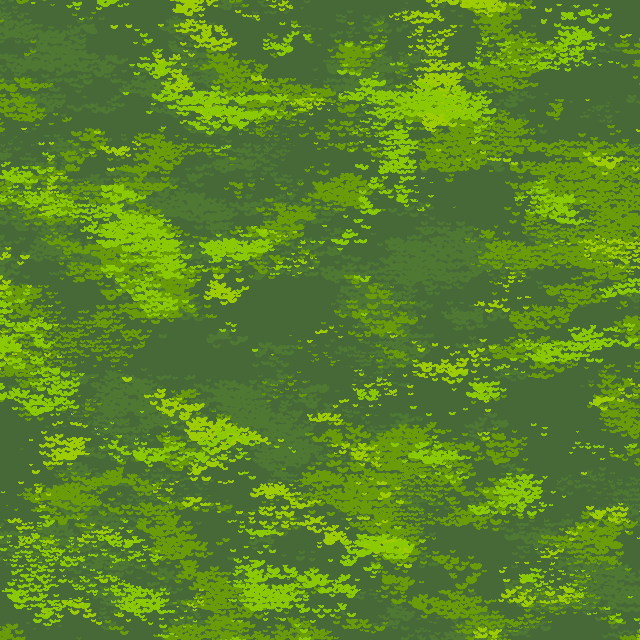
This texture is drawn by a three.js fragment shader. Its source:

```glsl
// Draws leafy camouflage: ragged flat green clumps built from small heart-shaped dabs.
varying vec2 vUv;

const vec3 SHADE_GREEN  = vec3(0.28, 0.41, 0.22);
const vec3 MOSS_GREEN   = vec3(0.31, 0.47, 0.20);
const vec3 OLIVE_GREEN  = vec3(0.41, 0.61, 0.03);
const vec3 YELLOW_GREEN = vec3(0.62, 0.80, 0.01);
const vec3 BRIGHT_GREEN = vec3(0.55, 0.79, 0.02);

// Higher thresholds give sparser layers.
const float MOSS_LEVEL   = 0.565;
const float OLIVE_LEVEL  = 0.572;
const float YELLOW_LEVEL = 0.662;
const float BRIGHT_LEVEL = 0.628;

const vec2 DAB_GRID    = vec2(105.0, 130.0); // dabs across and up
const vec2 CLUMP_FREQ  = vec2(9.0, 13.0);    // broad patches
const vec2 TUFT_FREQ   = vec2(21.0, 31.0);   // ragged outlines
const vec2 STREAK_FREQ = vec2(22.0, 62.0);   // thin horizontal rows
const vec4 FIELD_MIX   = vec4(0.41, 0.21, 0.21, 0.17); // last is loose scatter
const float CLUMP_SHEAR = 0.35;
const float GRAIN_FREQ  = 9.0;               // where dabs shrink to specks
const vec2 LEAF_RADII  = vec2(0.37, 0.35);   // in dab cells
const float LEAF_SPREAD = 0.29;
const float LEAF_SLANT  = 0.55;
const float JITTER      = 0.75;
const float EDGE        = 0.09;
const float CORE_RANGE  = 0.09; // rise above threshold where dabs merge

float hash(vec2 p) {
  return fract(sin(dot(p, vec2(127.1, 311.7))) * 43758.5453);
}

float noise(vec2 p) {
  vec2 cell = floor(p);
  vec2 f = fract(p);
  f = f * f * (3.0 - 2.0 * f);
  float low = mix(hash(cell), hash(cell + vec2(1.0, 0.0)), f.x);
  float high = mix(hash(cell + vec2(0.0, 1.0)), hash(cell + 1.0), f.x);
  return mix(low, high, f.y);
}

// Density of a layer at a dab centre: patches, tufts, rows and scatter.
float density(vec2 p, vec2 id, float seed) {
  vec2 sheared = p + vec2(CLUMP_SHEAR * p.y, 0.0);
  float clump = noise(sheared * CLUMP_FREQ + seed);
  float tuft = noise(sheared * TUFT_FREQ + seed * 1.3);
  float streak = noise(p * STREAK_FREQ + seed * 1.7);
  return dot(vec4(clump, tuft, streak, hash(id + seed)), FIELD_MIX);
}

// Two slanted leaves joined in a small heart; negative inside.
float dabShape(vec2 p) {
  float side = abs(p.x) - LEAF_SPREAD;
  return length(vec2(side, p.y - LEAF_SLANT * side) / LEAF_RADII) - 1.0;
}

// Coverage of one layer of dabs, merging into solid cores where dense.
float foliage(vec2 uv, float seed, float level) {
  vec2 p = uv * DAB_GRID + vec2(hash(vec2(seed, 1.0)), hash(vec2(seed, 2.0)));
  vec2 cell = floor(p);
  float grain = smoothstep(0.15, 0.5, noise(uv * GRAIN_FREQ + seed * 2.3));
  float cover = 0.0;
  for (int y = -1; y <= 1; y++) {
    for (int x = -1; x <= 1; x++) {
      vec2 id = cell + vec2(float(x), float(y));
      vec2 shift = vec2(hash(id + seed + 3.1), hash(id + seed + 7.3)) - 0.5;
      vec2 centre = id + 0.5 + JITTER * shift;
      float excess = density(centre / DAB_GRID, id, seed) - level;
      if (excess > 0.0) {
        float size = mix(0.75, 1.4, smoothstep(0.0, CORE_RANGE, excess));
        size *= mix(0.75, 1.15, hash(id + seed + 11.9)) * mix(0.6, 1.0, grain);
        float d = dabShape((p - centre) / size);
        cover = max(cover, 1.0 - smoothstep(-EDGE, EDGE, d));
      }
    }
  }
  return cover;
}

void main() {
  // Layers run from the shaded ground to the brightest leaves.
  vec3 color = SHADE_GREEN;
  color = mix(color, MOSS_GREEN, foliage(vUv, 13.0, MOSS_LEVEL));
  color = mix(color, OLIVE_GREEN, foliage(vUv, 37.0, OLIVE_LEVEL));
  color = mix(color, YELLOW_GREEN, foliage(vUv, 59.0, YELLOW_LEVEL));
  color = mix(color, BRIGHT_GREEN, foliage(vUv, 83.0, BRIGHT_LEVEL));
  gl_FragColor = vec4(color, 1.0);
}
```
